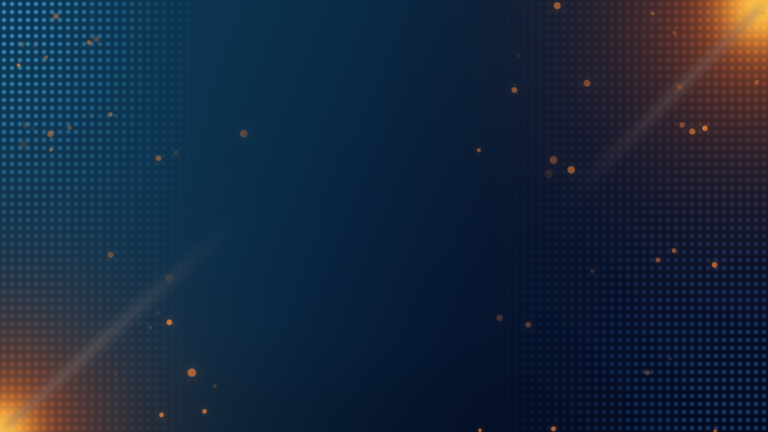
A Shadertoy shader for this background:

```glsl
// Deep teal-to-navy backdrop with halftone dots gathering at both sides,
// two fiery corners that each throw a faint diagonal beam, and loose embers.
// Lengths are in canvas heights; glows are exponentials, embers are hashed.

const vec3 TEAL = vec3(0.045, 0.205, 0.315);
const vec3 NAVY = vec3(0.018, 0.062, 0.165);
const vec3 DOT_LEFT = vec3(0.16, 0.36, 0.45);
const vec3 DOT_RIGHT = vec3(0.08, 0.20, 0.32);
const vec3 FIRE = vec3(0.90, 0.37, 0.13);
const vec3 CORE = vec3(1.00, 0.76, 0.28);
const vec3 SMOKE = vec3(0.18, 0.15, 0.19);
const vec3 BEAM = vec3(0.50, 0.43, 0.42);
const vec3 EMBER = vec3(0.93, 0.51, 0.22);

const float DOT_ROWS = 54.0;
const float DOT_RADIUS = 0.27;
const vec2 LEFT_DIR = vec2(0.745, 0.667);
const vec2 RIGHT_DIR = vec2(-0.707, -0.707);
const float LEFT_LENGTH = 0.82;
const float RIGHT_LENGTH = 0.74;
const int EMBER_COUNT = 56;

float hash(float n) {
    return fract(sin(n * 12.9898 + 4.137) * 43758.55);
}

// Round dots on a square grid; edges soften with the pixel size.
float dotGrid(vec2 p, float pixel) {
    vec2 cell = fract(p * DOT_ROWS) - 0.5;
    float soft = max(0.12, pixel * DOT_ROWS * 0.7);
    return 1.0 - smoothstep(DOT_RADIUS - soft, DOT_RADIUS + soft, length(cell));
}

// Soft streak leaving a corner and fading towards its far end.
float beam(vec2 q, vec2 dir, float len) {
    float along = dot(q, dir);
    float across = dot(q, vec2(-dir.y, dir.x));
    float width = 0.013 + 0.014 * along;
    float fade = smoothstep(len, 0.12, along) * smoothstep(-0.02, 0.05, along);
    return exp(-across * across / (width * width)) * fade;
}

// Haze, flame and hot centre; dots catch more of the flame than the gaps.
vec3 addFire(vec3 color, vec2 q, float dots, float size) {
    float d = length(q) / size;
    color = mix(color, SMOKE, 0.60 * exp(-d * d * 6.5));
    float flame = exp(-d * 6.8) * mix(0.88, 1.25, dots);
    color = mix(color, FIRE, clamp(flame * 1.15, 0.0, 1.0));
    return mix(color, CORE, exp(-d * d / 0.0055));
}

// Embers hug the left and right sides, thinning out towards mid height.
vec3 addEmbers(vec3 color, vec2 p, float aspect, float pixel) {
    for (int i = 0; i < EMBER_COUNT; i++) {
        float n = float(i);
        bool onRight = i % 2 == 1;
        bool onTop = hash(n + 11.3) < 0.55;
        float inset = hash(n + 27.1) * (onRight ? 0.68 : 0.58);
        float rise = 0.43 * pow(hash(n + 53.7), 1.2);
        vec2 center = vec2(onRight ? aspect - inset : inset,
                           onTop ? 1.0 - rise : rise);
        float radius = mix(0.004, 0.010, pow(hash(n + 71.9), 2.0));
        float strength = mix(0.12, 0.85, pow(hash(n + 95.2), 1.6));
        float d = length(p - center);
        float soft = max(pixel, 0.0025);
        float disc = 1.0 - smoothstep(radius - soft, radius + soft, d);
        float halo = 0.12 * exp(-d * d / (radius * radius * 4.0));
        color = mix(color, EMBER, strength * max(disc, halo));
    }
    return color;
}

void mainImage(out vec4 fragColor, in vec2 fragCoord) {
    float pixel = 1.0 / iResolution.y;
    float aspect = iResolution.x * pixel;
    vec2 p = fragCoord * pixel;
    vec2 uv = fragCoord / iResolution.xy;

    // Backdrop, darker to the lower right
    float slope = uv.x - 0.22 * (uv.y - 0.5);
    vec3 color = mix(TEAL, NAVY, smoothstep(0.08, 0.86, slope));
    color *= mix(0.88, 1.0, smoothstep(0.0, 0.25, uv.y));

    // Halftone, strongest at the upper left and lower right
    float dots = dotGrid(p, pixel);
    float leftMask = smoothstep(0.52, 0.0, p.x) * mix(0.30, 1.0, smoothstep(0.35, 1.0, uv.y));
    float rightMask = smoothstep(0.72, 0.05, aspect - p.x) * mix(1.0, 0.45, smoothstep(0.0, 0.7, uv.y));
    color += DOT_LEFT * leftMask * (dots * 0.85 + 0.04);
    color += DOT_RIGHT * rightMask * (dots * 0.85 - 0.04);

    // Burning corners and their beams
    vec2 fromLeft = p;
    vec2 fromRight = p - vec2(aspect, 1.0);
    color = addFire(color, fromLeft, dots, 0.95);
    color = addFire(color, fromRight + vec2(0.015, 0.015), dots, 1.12);
    color = mix(color, BEAM, 0.36 * beam(fromLeft, LEFT_DIR, LEFT_LENGTH));
    color = mix(color, BEAM, 0.32 * beam(fromRight, RIGHT_DIR, RIGHT_LENGTH));

    color = addEmbers(color, p, aspect, pixel);
    fragColor = vec4(clamp(color, 0.0, 1.0), 1.0);
}
```
